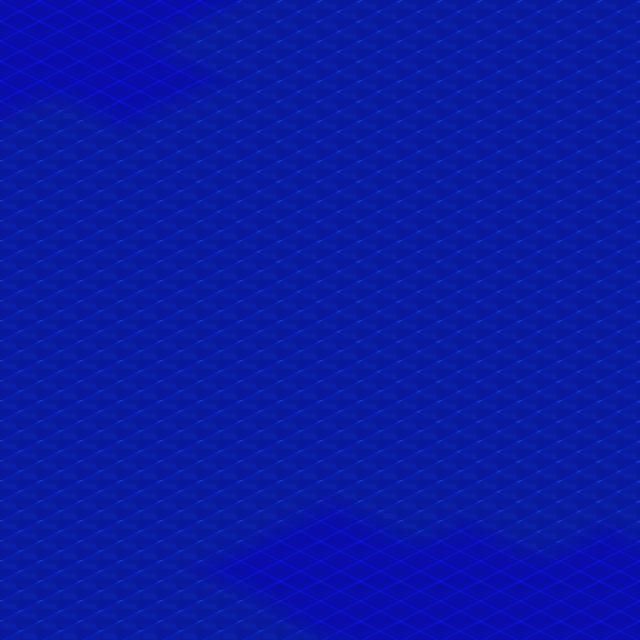
Write a three.js fragment shader that draws this pattern.

```glsl
// Deep blue isometric lattice of stepped hairlines with glinting crossings and two violet-blue patches.
varying vec2 vUv;

#define REPEATS vec2(16.0, 32.0)
#define LATTICE_SHIFT vec2(0.0, 0.00195)
#define STEPS_PER_REPEAT 16.0
#define PATCH_SOFTNESS 0.032
#define BASE vec3(0.04, 0.098, 0.607)
#define MARK vec3(0.04, 0.135, 0.67)
#define LINE vec3(0.04, 0.11, 0.80)
#define GLINT vec3(0.04, 0.22, 0.88)
#define PATCH_BASE vec3(0.04, 0.05, 0.66)
#define PATCH_LINE vec3(0.04, 0.07, 0.88)

// Signed offset from the nearest whole number.
float nearest(float x) {
  return fract(x + 0.5) - 0.5;
}

// Coverage of a line one step high, from its vertical offset in repeats.
float lineCover(float offset) {
  return 1.0 - smoothstep(0.35, 0.65, abs(offset) * STEPS_PER_REPEAT);
}

// What a soft rhombus leaves open; its sides run parallel to the lattice.
float outside(vec2 center, float radius) {
  vec2 d = abs(vUv - center);
  float edge = 0.5 * d.x + d.y - radius;
  return smoothstep(-PATCH_SOFTNESS, PATCH_SOFTNESS, edge);
}

// Rhombi melted together in the upper left and lower right.
float patchCover() {
  float lower = outside(vec2(0.52, 0.11), 0.10)
              * outside(vec2(0.73, 0.04), 0.14)
              * outside(vec2(0.95, 0.035), 0.14);
  float upper = outside(vec2(0.0, 0.935), 0.12)
              * outside(vec2(0.195, 0.876), 0.072)
              * outside(vec2(0.195, 1.0), 0.085);
  return 1.0 - lower * upper;
}

// Pale grainy dash, halfway between crossings on the falling lines.
float dashMark(vec2 p) {
  float r = nearest(p.y - p.x - 0.5);
  float f = nearest(p.y + p.x);
  vec2 q = 0.5 * vec2(f - r, f + r) / REPEATS;
  vec2 box = 1.0 - smoothstep(vec2(0.008, 0.002), vec2(0.013, 0.006), abs(q));
  float grain = 0.8 + 0.2 * cos(q.x * 1000.0);
  return box.x * box.y * grain;
}

void main() {
  vec2 p = (vUv + LATTICE_SHIFT) * REPEATS;

  // Lines climb in small level steps.
  float stepX = (floor(p.x * STEPS_PER_REPEAT) + 0.5) / STEPS_PER_REPEAT;
  float rise = nearest(p.y - stepX);
  float fall = nearest(p.y + stepX);
  float riseLine = lineCover(rise);
  float fallLine = lineCover(fall);
  float glint = riseLine * (1.0 - smoothstep(0.07, 0.23, abs(fall)));

  // Main field: strong rising lines over pale dashes and nearly hidden falling lines.
  float below = fract(p.x - p.y);
  vec3 field = mix(BASE, MARK, 0.3 * (1.0 - smoothstep(0.1, 0.6, below)));
  field = mix(field, MARK, dashMark(p));
  field = mix(field, MARK, 0.8 * fallLine);
  field = mix(field, LINE, riseLine);
  field = mix(field, GLINT, glint);

  // Patches: both line families show.
  vec3 violet = mix(PATCH_BASE, PATCH_LINE, max(riseLine, 0.85 * fallLine));

  gl_FragColor = vec4(mix(field, violet, patchCover()), 1.0);
}
```
